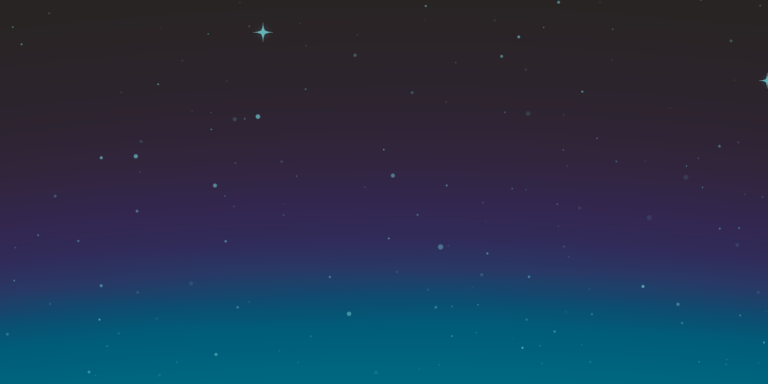
This background is drawn by a Shadertoy shader. Its source:

```glsl
const vec3 STAR_TINT = vec3(0.42, 0.76, 0.78);

float hash(vec2 cell, float seed) {
    uvec2 q = uvec2(ivec2(cell) + 4096) * uvec2(1597334673u, 3812015801u);
    uint n = (q.x ^ q.y ^ (uint(seed) * 747796405u)) * 1597334673u;
    n = (n ^ (n >> 15u)) * 2246822519u;
    n ^= n >> 13u;
    return float(n >> 8u) / 16777216.0;
}

float cornerSlope(vec2 corner, vec2 offset, float seed) {
    float angle = 6.28319 * hash(corner, seed);
    return dot(vec2(cos(angle), sin(angle)), offset);
}

float gradientNoise(vec2 p, float seed) {
    vec2 i = floor(p), f = p - i;
    vec2 u = f * f * f * (f * (f * 6.0 - 15.0) + 10.0);
    vec2 e = vec2(1.0, 0.0);
    float low = mix(cornerSlope(i, f, seed), cornerSlope(i + e.xy, f - e.xy, seed), u.x);
    float high = mix(cornerSlope(i + e.yx, f - e.yx, seed), cornerSlope(i + e.xx, f - e.xx, seed), u.x);
    return mix(low, high, u.y);
}

// Sky colours from the horizon glow up to the dark zenith
vec3 skyColor(float height) {
    const int COUNT = 9;
    const float stops[COUNT] = float[](0.0, 0.15, 0.22, 0.30, 0.375, 0.48, 0.61, 0.74, 1.0);
    const vec3 colors[COUNT] = vec3[](
        vec3(0.00, 0.41, 0.505), vec3(0.00, 0.36, 0.475), vec3(0.05, 0.30, 0.44),
        vec3(0.16, 0.22, 0.395), vec3(0.19, 0.17, 0.35), vec3(0.20, 0.15, 0.305),
        vec3(0.19, 0.145, 0.23), vec3(0.175, 0.14, 0.185), vec3(0.16, 0.14, 0.14));
    vec3 color = colors[0];
    for (int i = 1; i < COUNT; i++) {
        float blend = clamp((height - stops[i - 1]) / (stops[i] - stops[i - 1]), 0.0, 1.0);
        color = mix(color, colors[i], blend);
    }
    return color;
}

float softDisc(vec2 p, float radius, float pixel) {
    return 1.0 - smoothstep(radius - pixel, radius + pixel, length(p));
}

// One jittered star per occupied grid cell
float starLayer(vec2 p, float cellSize, float maxRadius, float density, float seed, float pixel) {
    vec2 cell = floor(p / cellSize);
    vec2 jitter = vec2(hash(cell, seed), hash(cell, seed + 1.0));
    vec2 center = (cell + mix(vec2(0.12), vec2(0.88), jitter)) * cellSize;
    float radius = maxRadius * mix(0.5, 1.0, hash(cell, seed + 2.0));
    float cluster = gradientNoise(center * 2.5, seed);
    float present = step(hash(cell, seed + 3.0), density + 0.35 * cluster);
    float brightness = mix(0.12, 0.75, pow(hash(cell, seed + 4.0), 2.0));
    return present * brightness * softDisc(p - center, radius, pixel);
}

// Tapered ray running along the y axis
float ray(vec2 p, float reach, float thickness, float pixel) {
    vec2 a = abs(p);
    float width = thickness * pow(max(1.0 - a.y / reach, 0.0), 2.0);
    float side = 1.0 - smoothstep(width - pixel, width + pixel, a.x);
    return side * clamp((reach - a.y) / pixel, 0.0, 1.0);
}

float sparkle(vec2 p, float reach, float pixel) {
    float thickness = 0.28 * reach;
    float cross = max(ray(p, reach, thickness, pixel), ray(p.yx, reach, thickness, pixel));
    float halo = 0.15 * exp(-dot(p, p) / (reach * reach * 0.3));
    return max(cross, halo);
}

void mainImage(out vec4 fragColor, in vec2 fragCoord) {
    float pixel = 1.0 / iResolution.y;
    vec2 p = fragCoord * pixel;
    float aspect = iResolution.x * pixel;

    // Curved atmosphere with faint horizontal streaks
    float fromCenter = p.x - 0.52 * aspect;
    float height = p.y + 0.055 * fromCenter * fromCenter;
    height += 0.008 * gradientNoise(p * vec2(2.0, 24.0), 7.0);
    vec3 color = skyColor(height);

    // Fine dust, small stars and large soft stars
    float stars = 0.0;
    for (int i = 0; i < 3; i++) {
        float level = float(i);
        float cellSize = 0.075 * pow(1.45, level);
        float radius = 0.0025 * pow(1.65, level);
        stars = max(stars, starLayer(p, cellSize, radius, 0.28, 11.0 + 10.0 * level, pixel));
    }

    // Four-pointed stars
    stars = max(stars, 0.9 * sparkle(p - vec2(0.3425 * aspect, 0.916), 0.027, pixel));
    stars = max(stars, 0.9 * sparkle(p - vec2(0.999 * aspect, 0.79), 0.022, pixel));

    fragColor = vec4(mix(color, STAR_TINT, stars), 1.0);
}
```
